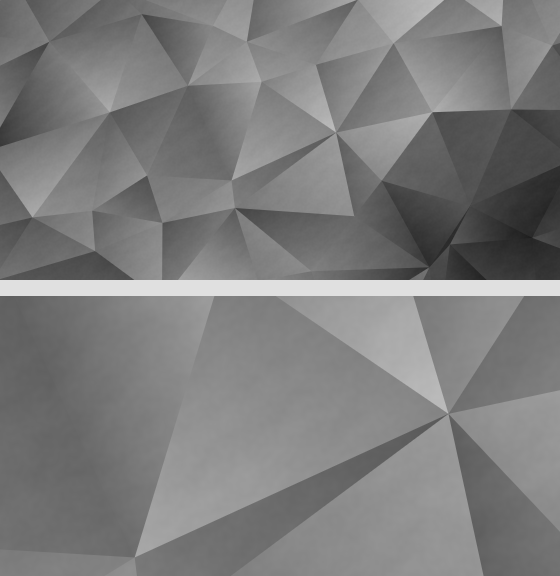
Top, the full canvas; bottom, a detail of the centre.
A Shadertoy shader for this background:

```glsl
// Grey low-poly mesh of softly shaded triangular facets with faint brushed grain.

#define CELL_ACROSS vec2(0.29, 0.06)   // mesh basis, in canvas heights
#define CELL_UP vec2(0.03, 0.26)
#define JITTER 0.80                    // vertex scatter, below 1 keeps quads simple
#define BASE_TONE 0.45
#define LIGHT_GAIN 0.17                // broad glow, upper right
#define SHADE_GAIN 0.30                // broad shadow, lower right
#define FACET_SPREAD 0.17              // tone difference between facets
#define FACET_SLOPE 0.78               // tone change per canvas height
#define CREASE_STEP 0.022              // faint upright seam inside a facet
#define GRAIN 0.035

vec2 hash2(vec2 p) {
    vec3 h = fract(p.xyx * vec3(0.1031, 0.1030, 0.0973));
    h += dot(h, h.yzx + 33.33);
    return fract((h.xx + h.yz) * h.zy);
}

float cross2(vec2 a, vec2 b) { return a.x * b.y - a.y * b.x; }

// Gradient noise, roughly -0.7 to 0.7
float cornerSlope(vec2 cell, vec2 offset, vec2 f) {
    float angle = 6.2832 * hash2(cell + offset).x;
    return dot(vec2(cos(angle), sin(angle)), f - offset);
}

float gradientNoise(vec2 p) {
    vec2 i = floor(p), f = fract(p);
    vec2 u = f * f * f * (f * (f * 6.0 - 15.0) + 10.0);
    float low = mix(cornerSlope(i, vec2(0, 0), f), cornerSlope(i, vec2(1, 0), f), u.x);
    float high = mix(cornerSlope(i, vec2(0, 1), f), cornerSlope(i, vec2(1, 1), f), u.x);
    return mix(low, high, u.y);
}

// Slanted brush marks over a finer mottle
float brushedGrain(vec2 p) {
    vec2 along = vec2(0.82 * p.x + 0.57 * p.y, 0.82 * p.y - 0.57 * p.x);
    return 0.50 * gradientNoise(along * vec2(10.0, 26.0))
         + 0.35 * gradientNoise(along * vec2(35.0, 60.0) + 9.0)
         + 0.30 * gradientNoise(p * 115.0 + 23.0);
}

vec2 meshVertex(vec2 id) {
    return mat2(CELL_ACROSS, CELL_UP) * (id + JITTER * (hash2(id + 53.0) - 0.5));
}

// Signed distance to the line a-b, positive on the right-hand side
float edgeDistance(vec2 p, vec2 a, vec2 b) {
    return -cross2(normalize(b - a), p - a);
}

// Adds one facet: x gathers weighted tone, y gathers coverage
void addFacet(inout vec2 total, vec2 p, vec2 a, vec2 b, vec2 c, vec2 seed, float pixel) {
    float winding = sign(cross2(b - a, c - a));
    float d = max(winding * edgeDistance(p, a, b),
              max(winding * edgeDistance(p, b, c), winding * edgeDistance(p, c, a)));
    float coverage = clamp(0.5 - d / pixel, 0.0, 1.0);
    if (coverage <= 0.0) return;

    vec2 pick = hash2(seed), vary = hash2(seed + 71.0);
    float angle = -1.05 + 2.6 * (pick.y - 0.5);    // facets brighten downwards
    vec2 slope = FACET_SLOPE * mix(0.45, 1.2, vary.x) * vec2(cos(angle), sin(angle));
    float crease = smoothstep(-pixel, pixel, p.x - a.x) - 0.5;
    float tone = FACET_SPREAD * (pick.x - 0.5)
               + dot(p - (a + b + c) / 3.0, slope)
               + CREASE_STEP * crease * sign(vary.y - 0.5);
    total += coverage * vec2(tone, 1.0);
}

// Splits one quad along a diagonal that lies inside it, the shorter if both do
void addQuad(inout vec2 total, vec2 p, vec2 id, float pixel) {
    vec2 a = meshVertex(id), b = meshVertex(id + vec2(1, 0));
    vec2 c = meshVertex(id + vec2(1, 1)), d = meshVertex(id + vec2(0, 1));
    bool insideAC = cross2(c - a, b - a) * cross2(c - a, d - a) < 0.0;
    bool insideBD = cross2(d - b, a - b) * cross2(d - b, c - b) < 0.0;
    bool useAC = insideAC && (!insideBD || length(c - a) < length(d - b) * 1.1);
    vec2 seedA = id + vec2(137, 91), seedB = id + vec2(311, 223);
    if (useAC) {
        addFacet(total, p, a, b, c, seedA, pixel);
        addFacet(total, p, c, d, a, seedB, pixel);
    } else {
        addFacet(total, p, b, d, a, seedA, pixel);
        addFacet(total, p, d, b, c, seedB, pixel);
    }
}

float glow(vec2 p, vec2 centre, float falloff) {
    vec2 d = p - centre;
    return exp(-falloff * dot(d, d));
}

void mainImage(out vec4 fragColor, in vec2 fragCoord) {
    float pixel = 1.0 / iResolution.y;
    vec2 p = fragCoord * pixel;
    float aspect = iResolution.x * pixel;

    // Facets of the nearby quads
    vec2 home = floor(inverse(mat2(CELL_ACROSS, CELL_UP)) * p);
    vec2 total = vec2(0.0);
    for (int y = -1; y <= 1; y++)
        for (int x = -1; x <= 1; x++)
            addQuad(total, p, home + vec2(x, y), pixel);

    // Broad lighting, facets and grain
    float tone = BASE_TONE + total.x / max(total.y, 0.001);
    tone += LIGHT_GAIN * glow(p, vec2(0.70 * aspect, 0.76), 3.0);
    tone -= SHADE_GAIN * glow(p, vec2(0.94 * aspect, 0.0), 2.6);
    tone += GRAIN * brushedGrain(p);
    fragColor = vec4(vec3(clamp(tone, 0.08, 0.80)), 1.0);
}
```
